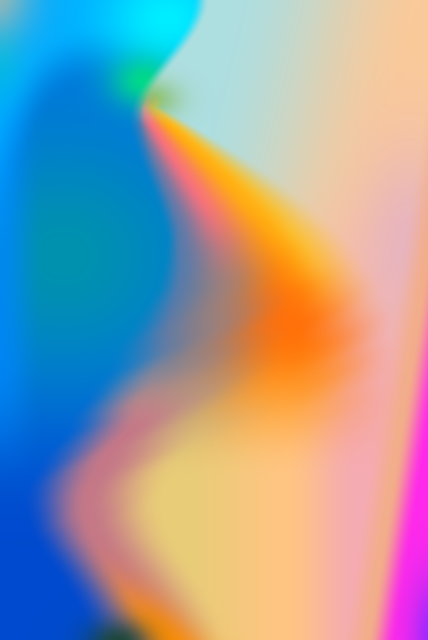
Give the GLSL for this background, as a Shadertoy shader.

```glsl
const vec2 CANVAS = vec2(0.667, 1.0);   // width and height in working units
const float STREAK_AMOUNT = 0.016;
const vec2 STREAK_SCALE = vec2(5.0, 34.0);
const float STREAK_TILT = 0.42;

const vec3 DEEP_BLUE = vec3(0.00, 0.29, 0.81);
const vec3 AZURE = vec3(0.00, 0.46, 0.87);
const vec3 TEAL = vec3(0.00, 0.57, 0.68);
const vec3 RIM_BLUE = vec3(0.00, 0.53, 1.00);
const vec3 SKY = vec3(0.00, 0.67, 1.00);
const vec3 CYAN = vec3(0.00, 0.93, 1.00);
const vec3 GREEN = vec3(0.00, 0.85, 0.54);
const vec3 MIST = vec3(0.58, 0.72, 0.72);
const vec3 SHADOW = vec3(0.10, 0.27, 0.20);

const vec3 AQUA = vec3(0.68, 0.87, 0.88);
const vec3 OLIVE = vec3(0.55, 0.76, 0.46);
const vec3 PEACH = vec3(0.98, 0.79, 0.60);
const vec3 SAND = vec3(0.91, 0.80, 0.47);
const vec3 APRICOT = vec3(1.00, 0.77, 0.51);
const vec3 PINK = vec3(0.96, 0.67, 0.70);
const vec3 LILAC = vec3(0.90, 0.70, 0.76);
const vec3 PERIWINKLE = vec3(0.32, 0.48, 0.68);
const vec3 CORAL = vec3(0.97, 0.44, 0.49);
const vec3 DUSK = vec3(0.61, 0.50, 0.48);
const vec3 ROSE = vec3(0.77, 0.47, 0.53);
const vec3 EMBER = vec3(1.00, 0.44, 0.04);
const vec3 ORANGE = vec3(1.00, 0.56, 0.03);
const vec3 AMBER = vec3(1.00, 0.74, 0.10);
const vec3 FRINGE = vec3(0.95, 0.68, 0.54);
const vec3 MAGENTA = vec3(1.00, 0.16, 0.92);
const vec3 VIOLET = vec3(0.58, 0.16, 1.00);

float bump(float x, float center, float width) {
    float d = (x - center) / width;
    return exp(-d * d);
}

vec2 turn(vec2 p, float angle) {
    float c = cos(angle), s = sin(angle);
    return vec2(c * p.x + s * p.y, c * p.y - s * p.x);
}

float glow(vec2 p, vec2 center, vec2 radius) {
    vec2 d = (p - center) / radius;
    return exp(-dot(d, d));
}

vec2 hashGradient(vec2 cell) {
    float a = fract(sin(dot(cell, vec2(127.1, 311.7))) * 4375.85) * 6.2832;
    return vec2(cos(a), sin(a));
}

float gradientNoise(vec2 p) {
    vec2 i = floor(p), f = fract(p), e = vec2(0.0, 1.0);
    vec2 u = f * f * f * (f * (f * 6.0 - 15.0) + 10.0);
    float low = mix(dot(hashGradient(i), f), dot(hashGradient(i + e.yx), f - e.yx), u.x);
    float high = mix(dot(hashGradient(i + e), f - e), dot(hashGradient(i + 1.0), f - 1.0), u.x);
    return mix(low, high, u.y);
}

// Right-hand contour of the blue form
float contour(float y) {
    return 0.20 + 0.113 * smoothstep(0.80, 1.0, y)
        + 0.071 * bump(y, 0.61, 0.15) - 0.113 * bump(y, 0.21, 0.14);
}

vec3 coolSide(vec2 p) {
    vec3 c = mix(DEEP_BLUE, AZURE, smoothstep(0.15, 0.50, p.y));
    c = mix(c, TEAL, glow(p, vec2(0.10, 0.60), vec2(0.20, 0.18)));
    float rim = (1.0 - smoothstep(0.0, 0.07, p.x)) * smoothstep(0.22, 0.45, p.y);
    c = mix(c, RIM_BLUE, 0.75 * rim);
    // Sky around the dome
    float dome = length((p - vec2(0.16, 0.70)) / vec2(0.15, 0.21));
    c = mix(c, SKY, smoothstep(0.82, 1.28, dome) * smoothstep(0.60, 0.80, p.y));
    c = mix(c, CYAN, glow(p, vec2(0.26, 0.97), vec2(0.10, 0.085)));
    c = mix(c, GREEN, glow(p, vec2(0.225, 0.873), vec2(0.05, 0.04)));
    c = mix(c, TEAL * 1.28, 0.8 * glow(p, vec2(0.0, 0.91), vec2(0.035, 0.06)));
    return mix(c, MIST, glow(p, vec2(-0.01, 1.01), vec2(0.06, 0.07)));
}

vec3 warmSide(vec2 p, float offset) {
    // Pale backdrop
    vec3 upper = mix(AQUA, PEACH, smoothstep(0.32, 0.63, p.x + 0.25 * (0.85 - p.y)));
    vec3 lower = mix(SAND, APRICOT, smoothstep(0.28, 0.46, p.x));
    lower = mix(lower, PINK, smoothstep(0.44, 0.56, p.x));
    vec3 c = mix(lower, upper, smoothstep(0.35, 0.75, p.y));
    c = mix(c, LILAC, 0.9 * glow(p, vec2(0.64, 0.62), vec2(0.09, 0.16)));
    c = mix(c, OLIVE, glow(p, vec2(0.235, 0.845), vec2(0.045, 0.03)));

    // Curved band, from the contour (0) to its outer ridge (1)
    float ridge = 0.22 + 0.32 * sin(1.5708 * clamp((0.85 - p.y) / 0.35, 0.0, 1.0));
    float across = offset / max(ridge - contour(p.y), 0.03);
    float height = smoothstep(0.54, 0.70, p.y);
    vec3 band = mix(PERIWINKLE, mix(DUSK, CORAL, height), smoothstep(0.0, 0.36, across));
    vec3 heat = mix(ORANGE, EMBER, bump(p.y, 0.50, 0.09));
    band = mix(band, mix(heat, AMBER, height * 0.6), smoothstep(0.28, 0.72, across));
    band = mix(band, AMBER, smoothstep(0.60, 0.95, across) * smoothstep(0.48, 0.64, p.y));
    float reach = smoothstep(0.25, 0.47, p.y) * (1.0 - smoothstep(0.80, 0.86, p.y));
    c = mix(c, band, reach * (1.0 - smoothstep(0.74, 1.26, across)));

    // Rosy lower flank and orange foot
    float flank = (1.0 - smoothstep(0.05, 0.17, offset)) * (1.0 - smoothstep(0.32, 0.45, p.y));
    c = mix(c, ROSE, flank);
    vec2 foot = turn(p - vec2(0.26, 0.005), -0.75);
    c = mix(c, ORANGE, glow(foot, vec2(0.0), vec2(0.11, 0.038)));

    // Magenta flare on the right
    float flare = p.x - 0.60 - 0.155 * p.y;
    c = mix(c, FRINGE, smoothstep(-0.07, -0.025, flare));
    c = mix(c, MAGENTA, smoothstep(-0.027, 0.018, flare));
    return mix(c, VIOLET, glow(p, vec2(0.68, 0.0), vec2(0.04, 0.10)));
}

void mainImage(out vec4 fragColor, in vec2 fragCoord) {
    vec2 p = fragCoord / iResolution.xy * CANVAS;
    float streak = gradientNoise(turn(p, STREAK_TILT) * STREAK_SCALE);
    float offset = p.x - contour(p.y) + STREAK_AMOUNT * streak * bump(p.y, 0.38, 0.17);
    float softness = mix(0.05, 0.013, smoothstep(0.38, 0.62, p.y));
    vec3 color = mix(coolSide(p), warmSide(p, offset), smoothstep(-softness, softness, offset));
    color = mix(color, SHADOW, 0.95 * glow(p, vec2(0.185, -0.005), vec2(0.05, 0.035)));
    fragColor = vec4(color, 1.0);
}
```
